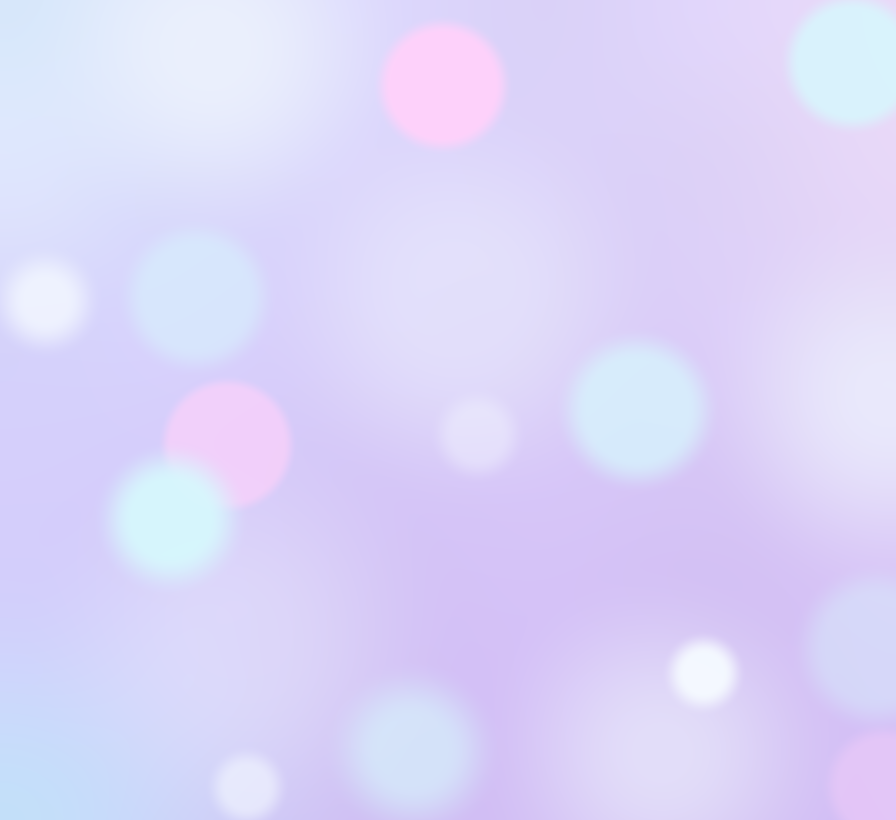
Give the GLSL for this background, as a Shadertoy shader.

```glsl
// Soft pastel bokeh: blurred mint, pink and white light discs over a lilac gradient.

struct Lights {
    int count;
    vec2 start;     // first position, as a fraction of the canvas
    vec2 stride;    // low-discrepancy step between lights
    vec2 radius;    // smallest and largest, in canvas heights
    vec2 softness;  // sharpest and blurriest edge, relative to radius
    vec2 strength;  // opacity of the first and the last light
    vec3 tint;
};

const vec2 SPREAD = vec2(0.7549, 0.5698);

vec2 hash22(vec2 p) {
    vec3 q = fract(p.xyx * vec3(0.1031, 0.1030, 0.0973));
    q += dot(q, q.yzx + 33.33);
    return fract((q.xx + q.yz) * q.zy);
}

float valueNoise(vec2 p) {
    vec2 cell = floor(p);
    vec2 f = fract(p);
    f = f * f * (3.0 - 2.0 * f);
    float low = mix(hash22(cell).x, hash22(cell + vec2(1, 0)).x, f.x);
    float high = mix(hash22(cell + vec2(0, 1)).x, hash22(cell + vec2(1, 1)).x, f.x);
    return mix(low, high, f.y);
}

float softDisc(vec2 p, vec2 center, float radius, float softness) {
    float d = length(p - center) / radius;
    return 1.0 - smoothstep(1.0 - softness, 1.0 + softness, d);
}

float glow(vec2 uv, vec2 center, vec2 size) {
    vec2 d = (uv - center) / size;
    return exp(-dot(d, d));
}

// Lilac ground with cool left corners and a rosy right edge
vec3 backdrop(vec2 uv) {
    vec3 color = mix(vec3(0.825, 0.745, 0.96), vec3(0.86, 0.825, 0.98),
                     smoothstep(0.1, 0.95, uv.y));
    color = mix(color, vec3(0.83, 0.82, 0.99), 0.7 * glow(uv, vec2(0.0, 0.55), vec2(0.35, 0.4)));
    color = mix(color, vec3(0.85, 0.93, 0.99), 0.85 * glow(uv, vec2(0.0, 1.0), vec2(0.32, 0.3)));
    color = mix(color, vec3(0.77, 0.90, 0.99), 0.9 * glow(uv, vec2(0.0), vec2(0.26, 0.22)));
    color = mix(color, vec3(0.93, 0.86, 0.97), 0.8 * glow(uv, vec2(1.05, 0.95), vec2(0.25, 0.5)));
    return color + 0.02 * (valueNoise(uv * 5.0) - 0.5);
}

vec3 addLights(vec3 color, vec2 p, float aspect, Lights lights) {
    for (int i = 0; i < lights.count; i++) {
        float n = float(i);
        vec2 rnd = hash22(vec2(n + 1.0, 7.0) + lights.start * 50.0);
        vec2 center = fract(lights.start + n * lights.stride) + 0.03 * (rnd - 0.5);
        center.x *= aspect;
        float radius = mix(lights.radius.x, lights.radius.y, rnd.x);
        float softness = mix(lights.softness.x, lights.softness.y, rnd.y);
        float strength = mix(lights.strength.x, lights.strength.y, n / float(lights.count - 1));
        color = mix(color, lights.tint, strength * softDisc(p, center, radius, softness));
    }
    return color;
}

void mainImage(out vec4 fragColor, in vec2 fragCoord) {
    vec2 uv = fragCoord / iResolution.xy;
    float aspect = iResolution.x / iResolution.y;
    vec2 p = fragCoord / iResolution.y;

    Lights haze = Lights(6, vec2(0.24, 0.93), SPREAD, vec2(0.12, 0.16),
                         vec2(0.65, 0.9), vec2(0.85, 0.25), vec3(0.93, 0.95, 0.99));
    Lights rose = Lights(3, vec2(0.49, 0.90), SPREAD, vec2(0.065, 0.08),
                         vec2(0.10, 0.25), vec2(0.95, 0.35), vec3(1.0, 0.82, 0.98));
    Lights mint = Lights(6, vec2(0.20, 0.365), SPREAD, vec2(0.065, 0.095),
                         vec2(0.12, 0.55), vec2(0.95, 0.4), vec3(0.84, 0.97, 0.99));
    Lights spark = Lights(4, vec2(0.80, 0.19), -SPREAD, vec2(0.038, 0.052),
                          vec2(0.35, 0.5), vec2(0.95, 0.4), vec3(0.96, 0.98, 1.0));

    // Layers from far to near
    vec3 color = backdrop(uv);
    color = addLights(color, p, aspect, haze);
    color = addLights(color, p, aspect, rose);
    color = addLights(color, p, aspect, mint);
    color = addLights(color, p, aspect, spark);
    fragColor = vec4(color, 1.0);
}
```
